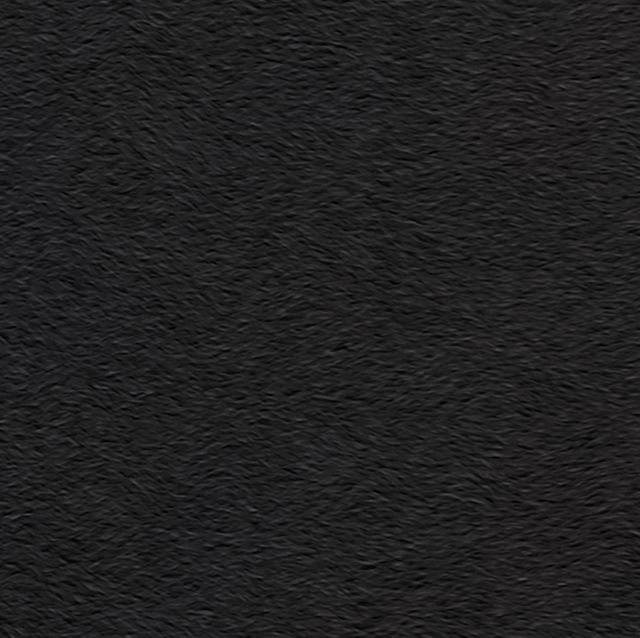
This texture is drawn by a Shadertoy shader. Its source:

```glsl
// Charcoal black suede cloth with a short, mostly horizontal fibre nap.

const vec3  BASE_COLOR    = vec3(0.131, 0.126, 0.130);
const vec3  GRAIN_TINT    = vec3(1.01, 0.99, 1.01);
const vec3  COOL_SHIFT    = vec3(-0.004, 0.000, 0.003);
const vec2  CELL_SIZE     = vec2(0.020, 0.012);
const int   FIBRES        = 7;       // fibres per cell
const float FIBRE_LENGTH  = 0.0058;  // spread along a fibre
const float FIBRE_WIDTH   = 0.0016;  // spread across a fibre
const float SHADOW_OFFSET = 0.0029;  // distance of the shadow below a fibre
const float SHADOW_DEPTH  = 0.6;
const float GRAIN_GAIN    = 0.074;
const float MOTTLE_GAIN   = 0.012;
const float DUST_GAIN     = 0.014;
const float MEAN_TILT     = -0.08;
const float TILT_DRIFT    = 0.30;
const float DARKEST       = 0.025;

// Integer hash giving three values from 0 to 1.
vec3 hash3(ivec3 cell) {
    uvec3 v = uvec3(cell) * 1664525u + 1013904223u;
    v.x += v.y * v.z; v.y += v.z * v.x; v.z += v.x * v.y;
    v ^= v >> 16u;
    v.x += v.y * v.z; v.y += v.z * v.x; v.z += v.x * v.y;
    return vec3(v >> 8u) / 16777216.0;
}

// Smooth value noise from -1 to 1.
float valueNoise(vec2 p, int seed) {
    ivec2 i = ivec2(floor(p));
    vec2 f = fract(p);
    f = f * f * (3.0 - 2.0 * f);
    float a = hash3(ivec3(i, seed)).x;
    float b = hash3(ivec3(i + ivec2(1, 0), seed)).x;
    float c = hash3(ivec3(i + ivec2(0, 1), seed)).x;
    float d = hash3(ivec3(i + ivec2(1, 1), seed)).x;
    return 2.0 * mix(mix(a, b, f.x), mix(c, d, f.x), f.y) - 1.0;
}

// Soft elongated fibre with a shadow along its lower side.
float fibre(vec2 p, float tilt, float size) {
    float c = cos(tilt), s = sin(tilt);
    vec2 q = vec2(c * p.x + s * p.y, c * p.y - s * p.x);
    float along = q.x / (FIBRE_LENGTH * size);
    float lit = q.y / FIBRE_WIDTH;
    float shade = (q.y + SHADOW_OFFSET) / FIBRE_WIDTH;
    float profile = exp(-0.5 * lit * lit) - SHADOW_DEPTH * exp(-0.5 * shade * shade);
    return exp(-0.5 * along * along) * profile;
}

// Sum of scattered fibres, some raised and some sunken.
float nap(vec2 p) {
    ivec2 home = ivec2(floor(p / CELL_SIZE));
    float drift = MEAN_TILT + TILT_DRIFT * valueNoise(p * 13.0, 101);
    float spread = mix(0.50, 0.28, smoothstep(0.0, 0.9, p.x));
    float sum = 0.0;
    for (int y = -1; y <= 1; y++)
    for (int x = -1; x <= 1; x++)
    for (int k = 0; k < FIBRES; k++) {
        ivec2 cell = home + ivec2(x, y);
        vec3 place = hash3(ivec3(cell, k));
        vec3 look = hash3(ivec3(cell, k + 50));
        vec2 center = (vec2(cell) + place.xy) * CELL_SIZE;
        float tilt = drift + spread * (2.0 * look.x - 1.0);
        float height = 2.0 * place.z - 1.0;
        sum += height * fibre(p - center, tilt, mix(0.65, 1.25, look.y));
    }
    return sum;
}

void mainImage(out vec4 fragColor, in vec2 fragCoord) {
    vec2 uv = fragCoord / iResolution.y;

    // Fibre relief and fine lint
    float light = GRAIN_GAIN * nap(uv);
    light += DUST_GAIN * valueNoise(uv * vec2(260.0, 420.0), 202);

    // Broad wear patches and a faint fall of light from the upper right
    float mottle = 0.6 * valueNoise(uv * vec2(14.0, 20.0), 303)
                 + 0.4 * valueNoise(uv * vec2(34.0, 48.0), 404);
    light += MOTTLE_GAIN * mottle;
    light += 0.007 * (uv.x + uv.y - 1.0);

    // Slightly bluish on the left, warmer on the right
    float coolness = 0.7 - uv.x + 0.4 * valueNoise(uv * 6.0, 505);
    vec3 color = BASE_COLOR + light * GRAIN_TINT + COOL_SHIFT * coolness;
    fragColor = vec4(max(color, vec3(DARKEST)), 1.0);
}
```
